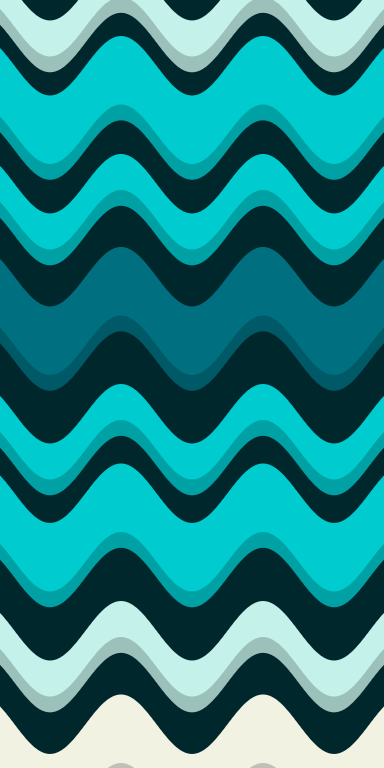
Reproduce this pattern procedurally as a WebGL 2 fragment shader.

```glsl
#version 300 es
precision highp float;
// Stacked wavy ribbons in teal, blue, mint and cream, each with a shaded lower lip on dark ground.

uniform vec2 u_resolution;
out vec4 fragColor;

const float TAU = 6.2831853;

// Wave: x in canvas widths, y in canvas heights
const float WAVE_PERIOD = 0.3698;
const float CREST_X = 0.3151;
const float AMPLITUDE = 0.0387;

// Ribbon thicknesses
const float THIN = 0.0469;
const float THICK = 0.0892;
const float LIP = 0.0206;
const float LIP_SHADE = 0.795;

// Palette
const vec3 DARK = vec3(0.0, 0.153, 0.172);
const vec3 TEAL = vec3(0.0, 0.796, 0.812);
const vec3 BLUE = vec3(0.0, 0.440, 0.505);
const vec3 MINT = vec3(0.770, 0.950, 0.918);
const vec3 CREAM = vec3(0.949, 0.949, 0.890);

// Ribbons from top to bottom: crest depth and face thickness
const int COUNT = 8;
const vec2 RIBBONS[COUNT] = vec2[COUNT](
    vec2(-0.0508, THIN), vec2(0.0469, THICK),
    vec2(0.2005, THIN), vec2(0.3216, THICK),
    vec2(0.5000, THIN), vec2(0.6035, THICK),
    vec2(0.7826, THIN), vec2(0.9043, THICK));
const vec3 FACES[COUNT] = vec3[COUNT](
    MINT, TEAL, TEAL, BLUE, TEAL, TEAL, MINT, CREAM);

// Drop of the wave below its crest
float waveDrop(float x, float crestX, float period, float amplitude) {
    return amplitude * (1.0 - cos(TAU * (x - crestX) / period));
}

// Antialiased step: 0 above an edge, 1 below it
float below(float depth, float edge, float pixel) {
    return clamp((depth - edge) / pixel + 0.5, 0.0, 1.0);
}

// Lays one ribbon, face and lip, over the colour behind it
vec3 layRibbon(vec3 behind, vec3 face, vec2 ribbon, float depth, float pixel) {
    float faceEnd = ribbon.x + ribbon.y;
    float cover = below(depth, ribbon.x, pixel) - below(depth, faceEnd + LIP, pixel);
    vec3 color = mix(face, face * LIP_SHADE, below(depth, faceEnd, pixel));
    return mix(behind, color, cover);
}

void main() {
    vec2 uv = gl_FragCoord.xy / u_resolution;

    // Depth from the top, straightened along the wave
    float depth = 1.0 - uv.y - waveDrop(uv.x, CREST_X, WAVE_PERIOD, AMPLITUDE);
    float pixel = length(vec2(dFdx(depth), dFdy(depth)));

    vec3 color = DARK;
    for (int i = 0; i < COUNT; i++) {
        color = layRibbon(color, FACES[i], RIBBONS[i], depth, pixel);
    }
    fragColor = vec4(color, 1.0);
}
```
